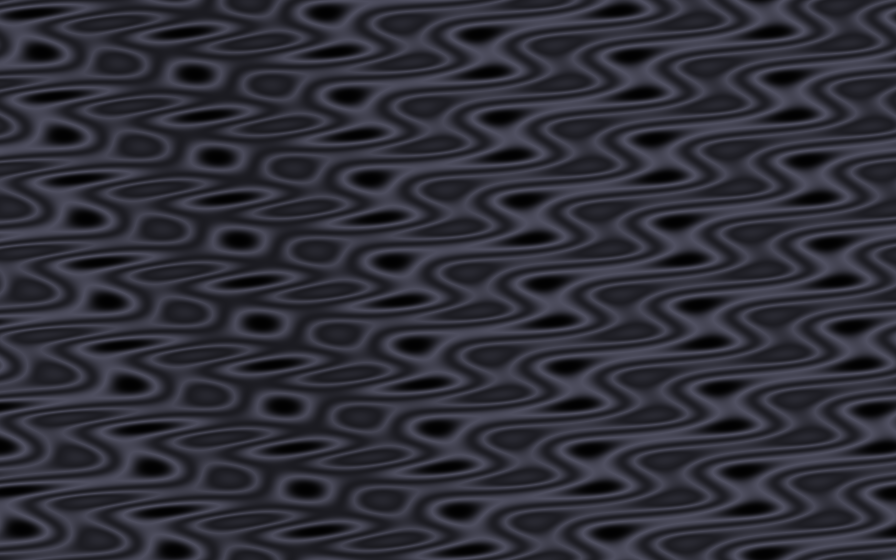
A Shadertoy shader for this pattern:

```glsl
// Dark slate plasma: a skewed lattice of black pools and grey islands, ringed by
// soft bands. Two crossed waves make closed cells; a third term grows across the
// canvas and opens them into snaking channels. The height is mapped to bands.

#define STEP_ACROSS vec2(0.2730, 0.0385)  // one repeat across, in canvas heights
#define STEP_DOWN   vec2(0.0396, 0.1483)  // one repeat down
#define ORIGIN      vec2(0.0750, 0.0940)  // centre of a pool, from the top left
#define SHEAR       0.7                   // makes every second row longer
#define OPENING     0.6                   // how far the channels open
#define CELL_COLUMN 1.05                  // column with fully closed cells
#define PINCH       0.22                  // draws the rows together in pairs
#define LINE_LEVEL  0.115
#define BAND_LEVEL  0.315
#define POOL_DEPTH  0.110
#define TINT        vec3(1.0, 1.0, 1.21)

const float TAU = 6.2831853;

// Wave height: -1 in the pools, +1 on the islands
float waveHeight(vec2 cell, float opening) {
    float row = TAU * cell.y;
    row += PINCH * opening * (1.0 - cos(row));
    float shear = SHEAR * (1.0 - 0.85 * smoothstep(0.8, 3.6, cell.x));
    float across = TAU * cell.x + row - shear * sin(row);
    float between = sin(row) * sin(row);
    return -cos(across) * cos(row) - opening * between * sin(across);
}

// Grey level of the bands at a given height
float bandLevel(float height) {
    float crest = max(height, 0.0);
    float level = height + 0.36 * crest * crest;
    float wave = 0.5 - 0.5 * cos(TAU * level);
    float ramp = 1.0 - abs(2.0 * fract(level) - 1.0);
    float band = mix(wave, ramp * ramp, 0.45);
    band *= 1.0 - 0.15 * smoothstep(0.0, 0.5, level);
    band *= 1.0 - 0.6 * smoothstep(0.95, 1.2, level);
    float pool = 1.0 - smoothstep(-1.0, -0.55, height);
    return mix(LINE_LEVEL, BAND_LEVEL, band) - POOL_DEPTH * pool;
}

void mainImage(out vec4 fragColor, in vec2 fragCoord) {
    // Canvas heights, measured down from the top left
    vec2 p = fragCoord / iResolution.y;
    p.y = 1.0 - p.y;

    // Lattice coordinates: x counts columns, y counts rows
    vec2 cell = inverse(mat2(STEP_ACROSS, STEP_DOWN)) * (p - ORIGIN);

    // Channels lean one way left of the closed cells and the other way right
    float opening = OPENING * tanh(0.75 * (cell.x - CELL_COLUMN));

    float grey = bandLevel(waveHeight(cell, opening));
    grey *= mix(0.92, 1.0, abs(opening) / OPENING);
    fragColor = vec4(grey * TINT, 1.0);
}
```
